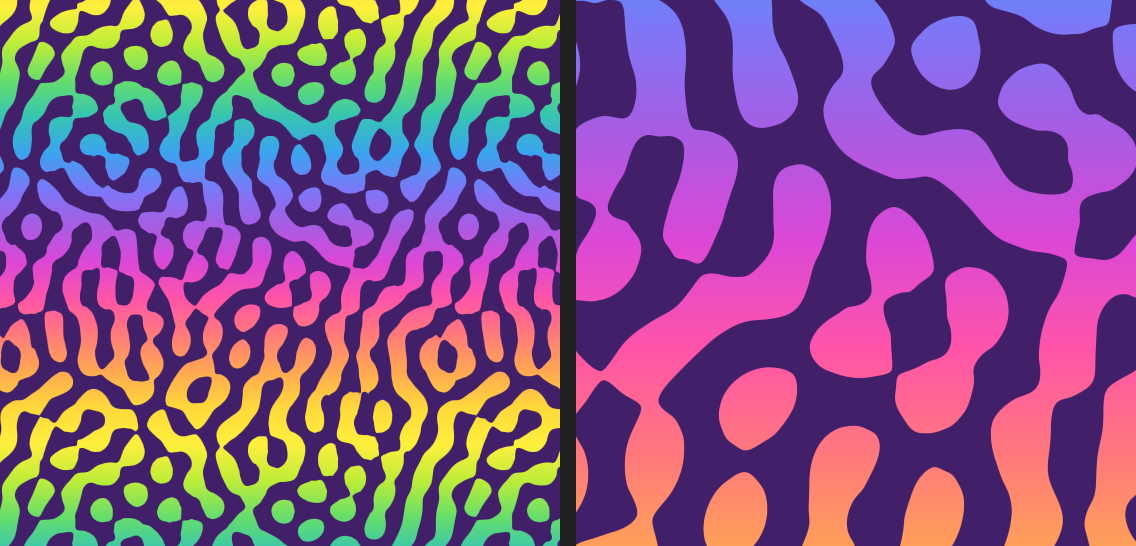
Left, the full canvas; right, a detail of the centre.
Write a Shadertoy shader that draws this pattern.

```glsl
const int WAVES = 28;
const float TAU = 6.2831853;

vec3 waves[WAVES]; // xy: whole cycles per tile, z: phase

float hash(uint n) {
    n = n * 747796405u + 2891336453u;
    n = ((n >> ((n >> 28u) + 4u)) ^ n) * 277803737u;
    n = (n >> 22u) ^ n;
    return float(n >> 8u) / 16777216.0;
}

// Whole-number frequencies make the field tile seamlessly
void seedWaves() {
    for (int i = 0; i < WAVES; i++) {
        uint seed = uint(i) * 3u + 205u;
        float spread = (float(i) + hash(seed)) / float(WAVES) - 0.5;
        float angle = spread * (1.7 + 1.6 * abs(spread));
        float cycles = 13.5 + 2.0 * (hash(seed + 1u) - 0.5);
        waves[i] = vec3(round(cycles * vec2(cos(angle), sin(angle))), hash(seed + 2u));
    }
}

float waveAt(int i, vec2 p) {
    return cos(TAU * fract(dot(waves[i].xy, p) + waves[i].z)) / sqrt(0.5 * float(WAVES));
}

// Clipped sum of waves, mostly upright stripes
float stripes(vec2 p) {
    float sum = 0.0;
    for (int i = 0; i < WAVES; i++) sum += waveAt(i, p);
    return tanh(1.2 * sum);
}

// Negative where two branches would pinch together, from the curvature matrix
float saddle(vec2 p) {
    vec3 h = vec3(0.0);
    for (int i = 0; i < WAVES; i++) {
        vec2 k = waves[i].xy / 13.5;
        h -= waveAt(i, p) * vec3(k.x * k.x, k.x * k.y, k.y * k.y);
    }
    return (h.x * h.z - h.y * h.y) / (0.4 + h.x * h.x + 2.0 * h.y * h.y + h.z * h.z);
}

float ringAverage(vec2 p, float radius, int samples) {
    float sum = 0.0;
    for (int i = 0; i < samples; i++) {
        float a = TAU * (float(i) + 0.5) / float(samples);
        sum += stripes(p + radius * vec2(cos(a), sin(a)));
    }
    return sum / float(samples);
}

// Near activation minus far inhibition evens out the branch widths
float labyrinth(vec2 p) {
    float activation = ringAverage(p, 0.016, 12);
    float inhibition = ringAverage(p, 0.0445, 16);
    return activation - 0.9 * inhibition + 0.45 * saddle(p) + 0.1;
}

// Cyclic rainbow running down one tile
vec3 rainbow(float t) {
    vec3 stops[12] = vec3[12](
        vec3(1.0, 0.94, 0.24), vec3(0.74, 0.93, 0.22), vec3(0.4, 0.87, 0.42),
        vec3(0.21, 0.77, 0.7), vec3(0.23, 0.64, 0.94), vec3(0.48, 0.47, 0.97),
        vec3(0.66, 0.36, 0.89), vec3(0.86, 0.28, 0.84), vec3(1.0, 0.33, 0.66),
        vec3(1.0, 0.48, 0.48), vec3(1.0, 0.66, 0.32), vec3(1.0, 0.85, 0.23));
    float s = fract(t) * 12.0;
    int i = int(s) % 12;
    return mix(stops[i], stops[(i + 1) % 12], fract(s));
}

void mainImage(out vec4 fragColor, in vec2 fragCoord) {
    seedWaves();

    // One tile spans 0.8 of the canvas height, measured from the top left
    vec2 tile = vec2(fragCoord.x, iResolution.y - fragCoord.y) / (0.8 * iResolution.y);

    float field = labyrinth(tile);
    float edge = max(fwidth(field), 0.0001);
    float branch = smoothstep(-0.6, 0.6, field / edge);

    vec3 color = mix(vec3(0.26, 0.12, 0.41), rainbow(tile.y - 0.017), branch);
    fragColor = vec4(color, 1.0);
}
```
